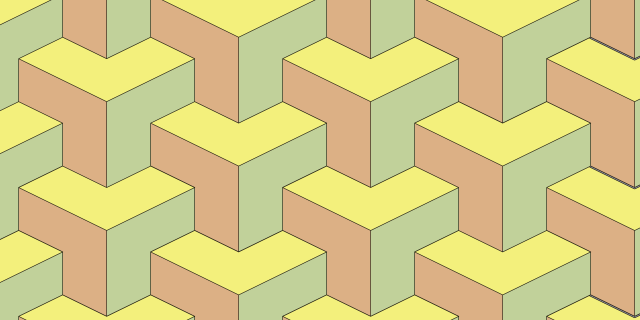
Reproduce this pattern procedurally as a WebGL 1 fragment shader.

```glsl
precision highp float;

uniform vec2 u_resolution;

// Lengths are fractions of the canvas height
const vec2 UNIT = vec2(0.1375, 0.1342);     // half width and height of one small cube
const vec2 ORIGIN = vec2(0.3333, 0.6823);   // front corner of the reference block
const float LINE_WIDTH = 0.0019;
const float HEM_WEAR = 0.5;                 // extra width of some lower edges
const float SEAM_COLUMN = 4.0;              // column with a slightly open joint
const float SEAM_GAP = 0.0042;
const int SAMPLES = 3;                      // per pixel and axis

const vec3 TOP_YELLOW = vec3(0.953, 0.941, 0.486);
const vec3 LEFT_TAN = vec3(0.863, 0.690, 0.522);
const vec3 RIGHT_GREEN = vec3(0.757, 0.820, 0.602);
const vec3 INK = vec3(0.12, 0.11, 0.06);
const vec3 SEAM_GREY = vec3(0.62, 0.62, 0.68);

float hash(vec2 p) {
  return fract(sin(dot(p, vec2(127.1, 311.7))) * 43758.5453);
}

// Distance to a segment given in cube units, measured in canvas heights
float edge(vec2 p, vec2 a, vec2 b) {
  vec2 ap = (p - a) * UNIT;
  vec2 ab = (b - a) * UNIT;
  return length(ap - ab * clamp(dot(ap, ab) / dot(ab, ab), 0.0, 1.0));
}

float stroke(float d, float width, float blur) {
  return clamp((0.5 * width - d) / blur + 0.5, 0.0, 1.0);
}

// Finds the block covering p: xy = position from its front corner, zw = column and row
vec4 findBlock(vec2 p) {
  vec4 block = vec4(0.0);
  float nearest = floor(p.x / 3.0 + 0.5);
  for (int k = -1; k <= 1; k++) {
    float column = nearest + float(k);
    vec2 q = p - column * vec2(3.0, 1.5);
    float x = abs(q.x);
    float bottom = 0.5 * x - 2.0 + step(1.0, x);
    float top = 1.5 - 0.5 * abs(x - 1.0);
    float row = floor((q.y - bottom) / 3.0);
    q.y -= 3.0 * row;
    if (x <= 2.0 && q.y <= top + 0.0001) block = vec4(q, column, row);
  }
  return block;
}

vec3 blocks(vec2 p, float blur) {
  vec4 block = findBlock((p - ORIGIN) / UNIT);
  vec2 q = vec2(abs(block.x), block.y);
  bool isTop = q.y > 0.5 * q.x;

  // Flat faces
  vec3 color = isTop ? TOP_YELLOW : (block.x < 0.0 ? LEFT_TAN : RIGHT_GREEN);

  // Ridges and upright sides
  float line = edge(q, vec2(0.0), vec2(2.0, 1.0));
  line = min(line, edge(q, vec2(0.0), vec2(0.0, -2.0)));
  line = min(line, edge(q, vec2(2.0, 1.0), vec2(2.0, 0.0)));
  line = min(line, edge(q, vec2(1.0, -0.5), vec2(1.0, -1.5)));

  // Upper rim, with its notch in the middle
  float notch = edge(q, vec2(0.0, 1.0), vec2(1.0, 1.5));
  line = min(line, min(notch, edge(q, vec2(1.0, 1.5), vec2(2.0, 1.0))));

  // Lower hem
  float hem = min(edge(q, vec2(2.0, 0.0), vec2(1.0, -0.5)),
                  edge(q, vec2(1.0, -1.5), vec2(0.0, -2.0)));
  float hemWidth = LINE_WIDTH * (1.0 + HEM_WEAR * hash(block.zw));

  // Open joint along the notch
  if (isTop && abs(block.z - SEAM_COLUMN) < 0.5) {
    color = mix(color, SEAM_GREY, stroke(notch, 2.0 * SEAM_GAP, blur));
    line = min(line, abs(notch - SEAM_GAP));
  }

  float ink = max(stroke(line, LINE_WIDTH, blur), stroke(hem, hemWidth, blur));
  return mix(color, INK, ink);
}

void main() {
  float pixel = 1.0 / u_resolution.y;
  float count = float(SAMPLES);
  vec3 sum = vec3(0.0);
  for (int j = 0; j < SAMPLES; j++) {
    for (int i = 0; i < SAMPLES; i++) {
      vec2 offset = (vec2(float(i), float(j)) + 0.5) / count - 0.5;
      sum += blocks((gl_FragCoord.xy + offset) * pixel, pixel / count);
    }
  }
  gl_FragColor = vec4(sum / (count * count), 1.0);
}
```
